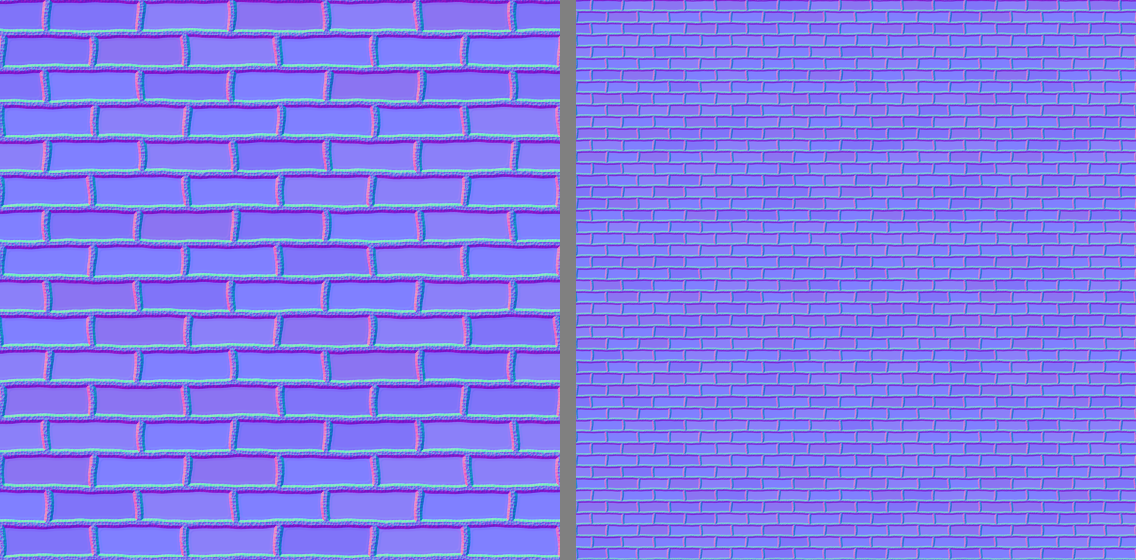
Left: one tile. Right: repeated 3 by 3.
Give the GLSL for this texture map, as a WebGL 1 fragment shader.

```glsl
precision highp float;
uniform vec2 u_resolution;

const float ROWS = 16.0;
const float COLS = 6.0;
const float GRAINS = 192.0;
const float TAU = 6.2831853;

float hash(vec2 p) {
  return fract(sin(dot(p, vec2(12.9898, 78.233))) * 43758.547);
}

// Wrapping cellular noise: distance to the nearest grain.
float cellular(vec2 p) {
  vec2 cell = floor(p);
  float nearest = 1.0;
  for (int y = -1; y <= 1; y++) {
    for (int x = -1; x <= 1; x++) {
      vec2 c = cell + vec2(float(x), float(y));
      vec2 id = mod(c, GRAINS);
      vec2 grain = c + 0.15 + 0.7 * vec2(hash(id), hash(id + 31.7));
      nearest = min(nearest, distance(p, grain));
    }
  }
  return nearest;
}

// Uneven run of one bed joint, periodic across the canvas.
float bedWobble(float x, float joint) {
  float phase = TAU * hash(vec2(mod(joint, ROWS), 5.3));
  float a = TAU * x / ROWS;
  return 0.018 * sin(a * 3.0 + phase) + 0.012 * sin(a * 8.0 + phase * 2.0)
       + 0.006 * sin(a * 23.0 + phase * 5.0);
}

float roundedDistance(vec2 e, float r) {
  e += r;
  return length(max(e, 0.0)) + min(max(e.x, e.y), 0.0) - r;
}

// Relief height; p is measured in courses. Also gives brick id and edge distance.
float relief(vec2 p, out vec2 id, out float edge) {
  // Nearest bed joint
  float y = p.y - 0.045;
  float bed = floor(y + 0.5);
  float fy = y - bed - bedWobble(p.x, bed);
  float row = mod(bed - step(fy, 0.0), ROWS);

  // Nearest upright joint, shifted by half a brick on alternate courses
  float x = p.x * COLS / ROWS + 0.5 * mod(row, 2.0);
  float joint = floor(x + 0.5);
  float shift = 0.045 * (hash(vec2(mod(joint, COLS), row + 0.4)) - 0.5);
  float lean = 0.012 * sin(TAU * p.y / ROWS * 11.0 + joint * TAU / COLS);
  float fx = x - joint - shift - lean;
  id = vec2(mod(joint - step(fx, 0.0), COLS), row);

  // Bevelled brick with a faint inner contour
  vec2 e = 0.045 - abs(vec2(fx * ROWS / COLS, fy));
  edge = roundedDistance(e, 0.06);
  float bevel = 0.075 + 0.03 * fract(fy);
  float h = 0.11 * smoothstep(0.0, bevel, -edge);
  h += 0.004 * smoothstep(0.11, 0.17, -roundedDistance(e, 0.24));

  // Grit in the mortar and along the worn edges
  float grit = smoothstep(-0.11, -0.02, edge);
  if (grit > 0.0) h += 0.03 * grit * (0.5 - cellular(p * GRAINS / ROWS));
  return h;
}

void main() {
  vec2 p = gl_FragCoord.xy / u_resolution * ROWS;
  vec2 id, ignoredId;
  float edge, ignoredEdge;
  relief(p, id, edge);

  // Surface slope by central differences
  vec2 o = vec2(0.016, 0.0);
  float dx = relief(p + o.xy, ignoredId, ignoredEdge) - relief(p - o.xy, ignoredId, ignoredEdge);
  float dy = relief(p + o.yx, ignoredId, ignoredEdge) - relief(p - o.yx, ignoredId, ignoredEdge);
  vec3 normal = normalize(vec3(vec2(-dx, dy) / (2.0 * o.x), 1.0));
  vec3 color = 0.5 + 0.5 * normal;

  // Each brick face leans slightly its own way
  float leanX = step(0.52, hash(id + 3.1));
  float leanY = step(0.52, hash(id.yx + 17.9));
  vec3 tint = vec3(0.045 * leanX, -0.045 * leanY, -0.025 * (leanX + leanY));
  color += tint * smoothstep(0.03, 0.1, -edge);

  // Duller mortar
  color -= vec3(0.03, 0.02, 0.07) * smoothstep(-0.05, 0.01, edge);
  gl_FragColor = vec4(clamp(color, 0.0, 1.0), 1.0);
}
```
